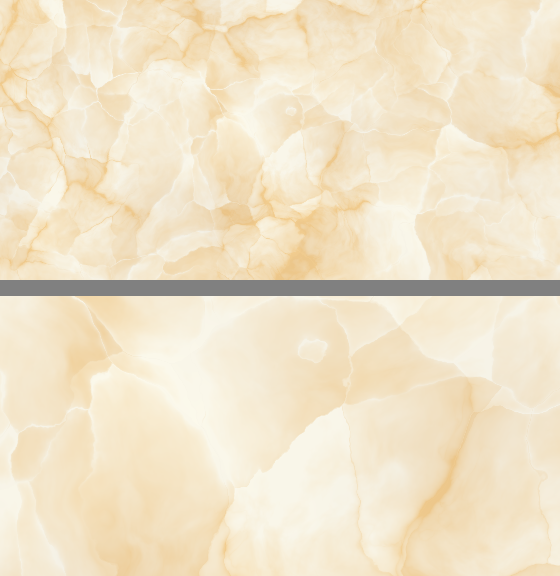
Top, the full canvas; bottom, a detail of the centre.
Write a Shadertoy shader that draws this texture.

```glsl
const vec3 BASE_CREAM = vec3(0.954, 0.896, 0.785);
const vec3 TONE_STEP = vec3(0.004, 0.026, 0.058);  // colour change per unit of tone
const vec3 SHADOW_TINT = vec3(0.035, 0.040, 0.030);
const float LARGE_SCALE = 3.7;    // facets per canvas height
const float SMALL_SCALE = 6.6;
const float WARP_SCALE = 2.6;
const float WARP_AMOUNT = 0.26;
const float ROUGHNESS = 0.020;    // jaggedness of the borders
const float VEIN_WIDTH = 0.022;   // in facet units
const float GLOW_WIDTH = 0.09;
const float TONE_BIAS = 0.33;
const float TAU = 6.2831853;

float hash(vec2 p) {
    vec3 q = fract(vec3(p.xyx) * 0.1031);
    q += dot(q, q.yzx + 33.33);
    return fract((q.x + q.y) * q.z);
}

vec2 hash2(vec2 p) {
    return vec2(hash(p + 17.3), hash(p + 71.9));
}

float noise(vec2 p) {
    vec2 i = floor(p), f = fract(p);
    f = f * f * f * (f * (f * 6.0 - 15.0) + 10.0);
    return mix(mix(hash(i), hash(i + vec2(1, 0)), f.x),
               mix(hash(i + vec2(0, 1)), hash(i + vec2(1, 1)), f.x), f.y);
}

float fbm(vec2 p) {
    float sum = 0.0, amp = 0.5;
    for (int i = 0; i < 5; i++) {
        sum += amp * noise(p);
        p = mat2(1.6, 1.2, -1.2, 1.6) * p + 9.7;
        amp *= 0.5;
    }
    return sum / 0.97;
}

struct Facet {
    float edge;   // distance to the nearest border
    float slope;  // shading ramp across the facet
    float shade;  // constant random shade
};

// Voronoi facets, each with a ramp in its own direction
Facet facetAt(vec2 p, float softness) {
    vec2 cell = floor(p), f = fract(p);
    vec2 nearest = vec2(0.0), toSeed = vec2(0.0);
    float best = 8.0;
    for (int y = -1; y <= 1; y++)
    for (int x = -1; x <= 1; x++) {
        vec2 g = vec2(x, y);
        vec2 r = g + hash2(cell + g) - f;
        if (dot(r, r) < best) {
            best = dot(r, r);
            nearest = g;
            toSeed = r;
        }
    }
    float edge = 8.0;
    for (int y = -2; y <= 2; y++)
    for (int x = -2; x <= 2; x++) {
        vec2 g = nearest + vec2(x, y);
        vec2 r = g + hash2(cell + g) - f;
        vec2 between = r - toSeed;
        if (dot(between, between) > 1e-4)
            edge = min(edge, dot(0.5 * (toSeed + r), normalize(between)));
    }
    vec2 id = cell + nearest;
    float angle = TAU * hash(id + 5.1);
    float fade = smoothstep(0.0, softness, edge);
    return Facet(edge, fade * dot(toSeed, vec2(cos(angle), sin(angle))),
                 fade * (hash(id + 43.7) - 0.5));
}

void mainImage(out vec4 fragColor, in vec2 fragCoord) {
    vec2 p = fragCoord / iResolution.y + 3.0;
    float pixel = 1.0 / iResolution.y;

    // Bend the facets into shell-like shapes with rough borders
    vec2 warp = vec2(fbm(p * WARP_SCALE), fbm(p * WARP_SCALE + 31.4)) - 0.5;
    vec2 rough = vec2(fbm(p * 30.0), fbm(p * 30.0 + 61.0)) - 0.5;
    vec2 q = p + WARP_AMOUNT * warp + ROUGHNESS * rough;
    Facet large = facetAt(q * LARGE_SCALE, pixel * LARGE_SCALE);
    Facet small = facetAt((q + 0.1 * warp.yx) * SMALL_SCALE + 20.0, pixel * SMALL_SCALE);

    // Masks: where gold gathers and where folds show
    float gold = smoothstep(0.36, 0.60, fbm(p * 3.6 + 12.0));
    float fold = smoothstep(0.26, 0.58, noise(p * 3.1 + 57.0));

    // Clouds, mottling and facet shading
    float cloud = fbm(p * 3.4 + 2.0 * warp + 80.0) - 0.5;
    float mottle = fbm(p * 10.0 + 6.0 * warp) - 0.5;
    float grain = fbm(p * 38.0 + 9.0 * warp + 33.0) - 0.5;
    float tone = TONE_BIAS + 1.8 * cloud + 1.9 * mottle;
    tone += (1.3 + 1.5 * gold) * grain;
    tone += 1.5 * large.slope + 0.6 * large.shade;
    tone += fold * (2.2 * small.slope + 0.7 * small.shade);

    // Golden veins with a soft halo, pale rims elsewhere
    float breakup = 0.2 + 1.6 * noise(p * 46.0);
    float line = exp(-large.edge / VEIN_WIDTH);
    float halo = exp(-large.edge / GLOW_WIDTH);
    float crease = exp(-small.edge / VEIN_WIDTH);
    tone -= gold * (3.0 * line * breakup + 0.8 * halo * (1.0 + 3.0 * mottle + 3.0 * grain));
    tone += (1.0 - gold) * 1.5 * line * breakup;
    tone += fold * crease * mix(1.4, -1.6, gold) * breakup;

    // Amber wisps, thickest inside the golden areas
    float ridge = 1.0 - abs(2.0 * fbm(p * 7.0 + 4.0 * warp + 140.0) - 1.0);
    float threads = 1.0 - abs(2.0 * fbm(p * 17.0 + 7.0 * warp + 95.0) - 1.0);
    float stain = smoothstep(0.50, 0.75, fbm(p * 6.0 + 3.0 * warp + 170.0));
    tone -= gold * pow(ridge, 14.0) * (0.6 + halo);
    tone -= gold * pow(threads, 16.0) * (0.2 + 1.0 * halo);
    tone -= 0.9 * stain * (0.5 + ridge * ridge);

    tone = clamp(tone, -4.0, 2.0);
    vec3 color = BASE_CREAM + TONE_STEP * tone;
    float shadow = fbm(p * 4.0 + 200.0) - 0.5 - 0.4 * large.slope - 0.3 * fold * small.slope;
    color -= SHADOW_TINT * shadow;
    fragColor = vec4(clamp(color, 0.0, 1.0), 1.0);
}
```
